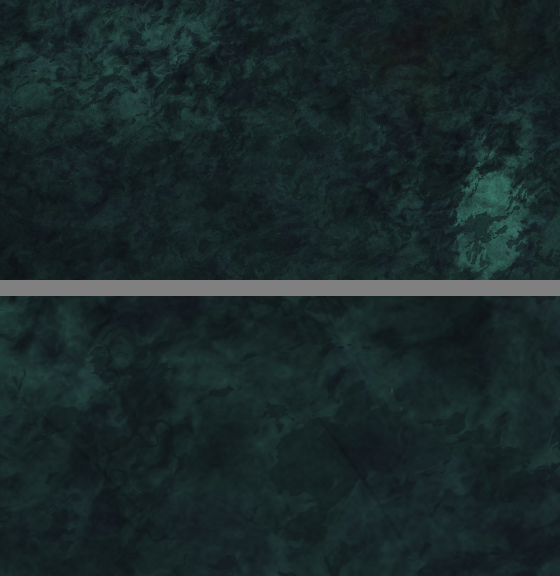
Top: the whole. Bottom: its middle third, enlarged.
Give the GLSL for this texture, as a Shadertoy shader.

```glsl
// Weathered dark teal wall: two worn, paler regions over a nearly black green.
// Warped fractal noise forms ragged patches, with dark pits, cracks, hairline
// scratches and fine grain; one tone value is finally mapped to teal.

float hash(vec2 p) {
    vec3 q = fract(vec3(p.xyx) * 0.1031);
    q += dot(q, q.yzx + 33.33);
    return fract((q.x + q.y) * q.z);
}

float noise(vec2 p) {
    vec2 i = floor(p), f = fract(p);
    f = f * f * (3.0 - 2.0 * f);
    return mix(mix(hash(i), hash(i + vec2(1, 0)), f.x),
               mix(hash(i + vec2(0, 1)), hash(i + vec2(1, 1)), f.x), f.y);
}

float fbm(vec2 p, int octaves) {
    float sum = 0.0, weight = 0.5, total = 0.0;
    for (int i = 0; i < octaves; i++) {
        sum += weight * noise(p);
        total += weight;
        weight *= 0.6;
        p = mat2(1.6, 1.2, -1.2, 1.6) * p + 17.3;
    }
    return sum / total;
}

// Soft elliptical region
float glow(vec2 p, vec2 center, vec2 radius) {
    vec2 d = (p - center) / radius;
    return exp(-dot(d, d));
}

// Hairline of given centre, angle and half length
float scratch(vec2 p, vec2 center, float angle, float halfLength) {
    vec2 along = vec2(cos(angle), sin(angle));
    vec2 d = p - center;
    float x = dot(d, along);
    float y = dot(d, vec2(-along.y, along.x)) + 0.3 * x * x;
    return smoothstep(0.004, 0.0005, abs(y)) * smoothstep(halfLength, 0.4 * halfLength, abs(x));
}

void mainImage(out vec4 fragColor, in vec2 fragCoord) {
    vec2 p = fragCoord / iResolution.y;
    p.x *= 2.0 * iResolution.y / iResolution.x;

    // Ragged domain warp
    vec2 warp = vec2(fbm(p * 8.0 + 3.1, 5), fbm(p * 8.0 + 41.7, 5)) - 0.5;
    vec2 q = p + 0.09 * warp;

    // Worn regions and shaded corners
    float worn = 0.85 * glow(q, vec2(0.62, 0.78), vec2(0.36, 0.27))
               + 0.35 * glow(q, vec2(0.12, 0.82), vec2(0.22, 0.22))
               + 0.80 * glow(q, vec2(1.72, 0.36), vec2(0.36, 0.26));
    float core = glow(q, vec2(1.75, 0.22), vec2(0.13, 0.22));
    float shade = glow(p, vec2(0.0, 0.1), vec2(0.5, 0.45))
                + glow(p, vec2(1.7, 0.9), vec2(0.5, 0.25));

    // Broad, middle and fine mottling, leaning up to the right
    vec2 lean = mat2(0.88, -0.48, 0.48, 0.88) * q * vec2(1.0, 1.0);
    lean.y *= 1.3;
    float broad = fbm(lean * 4.5 + 9.0, 6);
    float mottle = fbm(lean * 12.0 + 25.0, 5);
    float fine = fbm(lean * 34.0 + 71.0, 4);
    float patches = smoothstep(0.40, 0.61, 0.42 * broad + 0.38 * mottle + 0.2 * fine);
    float tone = 0.150 + 0.07 * (broad - 0.5) + 0.11 * (mottle - 0.5) + 0.10 * (fine - 0.5);
    tone += worn * (0.005 + 0.115 * patches + 0.13 * (fine - 0.5)) - 0.033 * shade;

    // Bare bright paint with torn edges
    float bare = smoothstep(0.46, 0.58, 0.45 * core + 0.42 * mottle + 0.18 * fine);
    tone += 0.125 * bare * smoothstep(0.1, 0.5, core);

    // Dark pits, larger blots and broken cracks
    float pits = smoothstep(0.61, 0.67, fbm(lean * vec2(24.0, 30.0) + 7.0, 4));
    float blots = smoothstep(0.62, 0.68, fbm(lean * vec2(10.0, 12.0) + 63.0, 5));
    float crackGate = smoothstep(0.56, 0.64, fbm(p * 6.0 + 80.0, 3));
    float crack = smoothstep(0.010, 0.002, abs(fbm(p * 3.0 + 52.0, 6) - 0.5)) * crackGate;
    tone = mix(tone, 0.105, 0.6 * max(pits, blots));
    tone = mix(tone, 0.085, 0.45 * crack);

    // Hairline scratches, mostly over the upper worn region
    for (int i = 0; i < 14; i++) {
        float k = float(i);
        vec2 center = vec2(1.1 * hash(vec2(k, 2.0)), 0.45 + 0.5 * hash(vec2(k, 5.0)));
        float side = hash(vec2(k, 8.0)) < 0.5 ? 0.45 : -0.9;
        float angle = side + 0.6 * (hash(vec2(k, 11.0)) - 0.5);
        float mark = scratch(p, center, angle, 0.06 + 0.14 * hash(vec2(k, 14.0)));
        tone += mark * (hash(vec2(k, 17.0)) < 0.6 ? -0.018 : 0.012);
    }

    // Fine grain and rare pale flecks
    float grain = noise(p * 230.0) + noise(p * 120.0 + 31.0) - 1.0;
    tone *= 1.0 + 0.15 * grain;
    tone += 0.08 * smoothstep(0.955, 0.99, noise(p * 90.0 + 12.0)) * smoothstep(0.5, 0.65, mottle);
    tone = clamp(tone, 0.08, 0.45);

    // Tone to teal, with bluish stains and faint olive rust
    vec3 color = vec3(0.02 + 0.45 * tone, tone, 0.025 + 0.82 * tone);
    float blue = smoothstep(0.5, 0.66, fbm(lean * 9.0 + 91.0, 5));
    float olive = smoothstep(0.5, 0.7, fbm(q * 6.0 + 120.0, 4)) * glow(p, vec2(1.55, 0.85), vec2(0.4, 0.25));
    color += blue * vec3(0.002, -0.008, 0.009) + olive * vec3(0.018, 0.008, -0.010);
    fragColor = vec4(color, 1.0);
}
```
